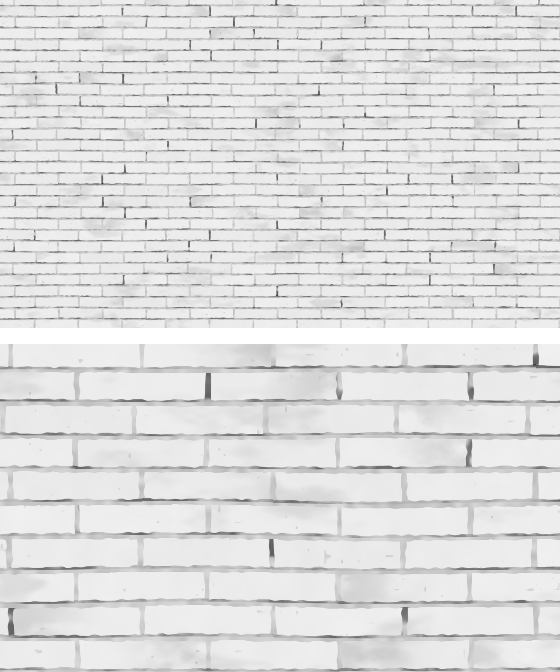
Top, the full canvas; bottom, a detail of the centre.
A Shadertoy shader for this texture:

```glsl
float hash(vec2 p) {
    vec3 q = fract(p.xyx * vec3(0.1031, 0.1030, 0.0973));
    q += dot(q, q.yzx + 33.33);
    return fract((q.x + q.y) * q.z);
}

float noise(vec2 p) {
    vec2 cell = floor(p), f = fract(p);
    f = f * f * (3.0 - 2.0 * f);
    return mix(mix(hash(cell), hash(cell + vec2(1, 0)), f.x),
               mix(hash(cell + vec2(0, 1)), hash(cell + vec2(1, 1)), f.x), f.y);
}

float fbm(vec2 p) {
    float sum = 0.0, weight = 0.5;
    for (int i = 0; i < 4; i++) {
        sum += weight * noise(p);
        p = p * 2.03 + 17.1;
        weight *= 0.5;
    }
    return sum;
}

void mainImage(out vec4 fragColor, in vec2 fragCoord) {
    const float brickAspect = 3.93;
    vec2 wall = fragCoord / iResolution.xy * vec2(12.8, 29.3) + vec2(0.0, 0.28);
    vec2 grain = wall * vec2(brickAspect, 1.0) + 40.0;
    float aa = 29.3 / iResolution.y;

    // Running bond with slightly uneven courses
    wall.y += 0.10 * (noise(wall * vec2(0.7, 0.4) + 9.0) - 0.5);
    float row = floor(wall.y);
    wall.x += 0.18 + 0.5 * mod(row, 2.0) + 0.07 * (hash(vec2(row, 71.0)) - 0.5);
    vec2 id = floor(wall) + 20.0;
    vec2 q = (fract(wall) - 0.5) * vec2(brickAspect, 1.0);

    // Brick face with a rough edge
    float rough = 0.07 * (noise(grain * 5.0) - 0.5);
    float lift = 0.08 + 0.04 * (hash(id + 3.7) - 0.5);
    vec2 edge = abs(q - vec2(0.0, lift)) - vec2(1.885, 0.41);
    float face = 1.0 - smoothstep(-0.6 * aa, 0.6 * aa, max(edge.x, edge.y) + rough);

    // Painted surface: faint tone per brick, fine grain, occasional smudges
    float paint = 0.925 + 0.02 * (hash(id) - 0.5) + 0.025 * (fbm(grain * 1.5) - 0.47);
    float side = hash(id + 8.3) < 0.5 ? -1.0 : 1.0;
    float smudge = step(0.88, hash(id + 5.1)) * smoothstep(-1.2, 1.8, q.x * side);
    paint -= 0.10 * smudge * smoothstep(0.25, 0.65, fbm(grain * vec2(0.9, 1.6)));
    paint -= 0.07 * smoothstep(0.56, 0.75, fbm(grain * vec2(0.35, 0.8) + 5.0));

    // Mortar with a broken shadow under each brick
    float wear = fbm(grain * vec2(1.3, 2.0) + 31.0);
    float mortar = 0.80 + 0.12 * (noise(grain * 4.0 + 13.0) - 0.5);
    float shadow = 1.0 - smoothstep(0.03, 0.03 + aa, abs(q.y - lift + 0.44));
    mortar -= shadow * (0.05 + 0.32 * smoothstep(0.35, 0.7, wear));

    // A few upright joints are open and dark
    vec2 jointId = vec2(floor(wall.x + 0.5), row) + 50.0;
    float joint = smoothstep(1.80, 1.90, abs(q.x)) * smoothstep(-0.38, -0.28, q.y);
    mortar -= 0.38 * joint * step(0.86, hash(jointId)) * smoothstep(0.2, 0.6, noise(grain * 3.0));

    // Small pits and chips
    float pits = smoothstep(0.90, 0.98, noise(grain * 6.0 + 77.0)) * smoothstep(0.45, 0.6, wear);
    float tone = mix(mortar, paint - 0.10 * pits, face);
    fragColor = vec4(vec3(clamp(tone, 0.0, 1.0)), 1.0);
}
```
